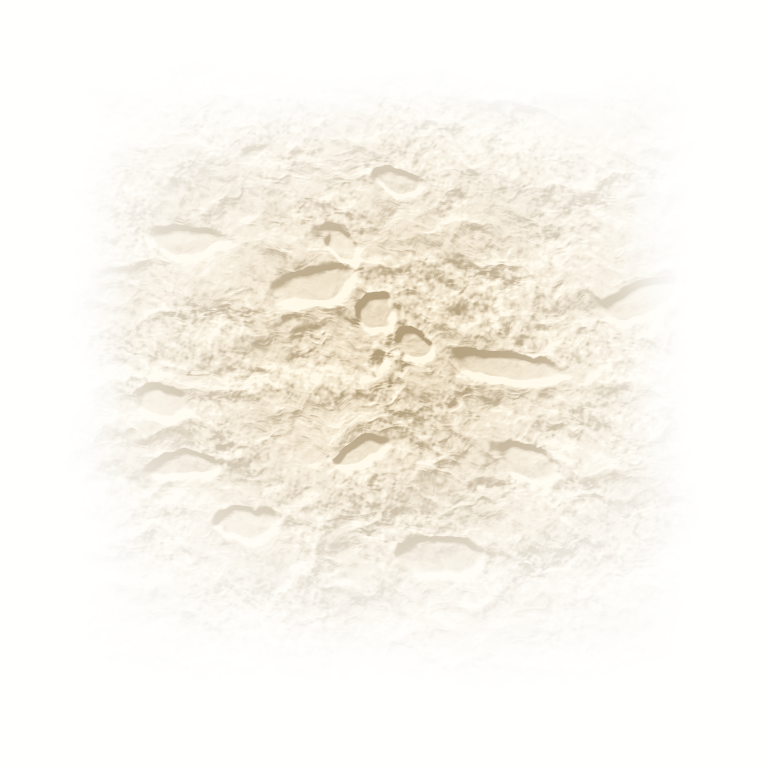
This texture is drawn by a three.js fragment shader. Its source:

```glsl
// Pale trampled sand with soft footprints, fading out to white on all sides.
varying vec2 vUv;

const vec3 PAPER = vec3(1.0, 1.0, 0.996);
const vec3 SHADOW = vec3(0.70, 0.62, 0.48);
const vec3 SAND = vec3(0.945, 0.89, 0.79);
const vec3 SUNLIT = vec3(1.0, 0.975, 0.90);
const vec2 LIGHT_DIR = vec2(-0.45, 0.89);
const float FINE_STEP = 0.0019;
const float BROAD_STEP = 0.008;
const float FINE_GAIN = 0.36;
const float BROAD_GAIN = 0.36;
const float DUNE_HEIGHT = 0.013;
const vec2 DUNE_SCALE = vec2(11.0, 19.0);
const float HOLLOW_DEPTH = 0.0048;
const float GRAIN_HEIGHT = 0.0022;
const float SPECK_GAIN = 0.50;
const vec2 FADE_CENTER = vec2(0.505, 0.545);
const vec2 FADE_RADIUS = vec2(0.345, 0.29);

float hash(vec2 p) {
  return fract(sin(dot(p, vec2(127.1, 311.7))) * 43758.5453);
}

float noise(vec2 p) {
  vec2 i = floor(p);
  vec2 f = fract(p);
  f = f * f * (3.0 - 2.0 * f);
  return mix(mix(hash(i), hash(i + vec2(1.0, 0.0)), f.x),
             mix(hash(i + vec2(0.0, 1.0)), hash(i + 1.0), f.x), f.y);
}

vec2 turn(vec2 p, float angle) {
  float c = cos(angle);
  float s = sin(angle);
  return vec2(c * p.x + s * p.y, c * p.y - s * p.x);
}

// Offset that crumbles outlines at a given scale.
vec2 crumble(vec2 p, float scale) {
  return vec2(noise(p * scale), noise(p * scale + 19.0)) - 0.5;
}

// Distance in a tilted ellipse, 1 on its rim.
float ellipse(vec2 p, vec2 center, vec2 radius, float tilt) {
  return length(turn(p - center, tilt) / radius);
}

// Small dark holes.
float deepHoles(vec2 p) {
  float d = ellipse(p, vec2(0.605, 0.592), vec2(0.018, 0.014), 0.2);
  d = min(d, ellipse(p, vec2(0.397, 0.564), vec2(0.019, 0.012), 0.3));
  d = min(d, ellipse(p, vec2(0.492, 0.534), vec2(0.010, 0.014), 0.0));
  return min(d, ellipse(p, vec2(0.716, 0.488), vec2(0.015, 0.010), 0.1));
}

// The larger footprints.
float footprints(vec2 p) {
  float d = ellipse(p, vec2(0.406, 0.630), vec2(0.060, 0.025), 0.2);
  d = min(d, ellipse(p, vec2(0.445, 0.680), vec2(0.037, 0.017), -0.9));
  d = min(d, ellipse(p, vec2(0.537, 0.553), vec2(0.031, 0.019), -0.8));
  d = min(d, ellipse(p, vec2(0.490, 0.597), vec2(0.026, 0.019), 0.3));
  d = min(d, ellipse(p, vec2(0.520, 0.767), vec2(0.030, 0.018), -0.3));
  d = min(d, ellipse(p, vec2(0.664, 0.525), vec2(0.075, 0.020), -0.15));
  d = min(d, ellipse(p, vec2(0.684, 0.400), vec2(0.047, 0.022), -0.6));
  d = min(d, ellipse(p, vec2(0.469, 0.407), vec2(0.040, 0.017), 0.3));
  d = min(d, ellipse(p, vec2(0.215, 0.475), vec2(0.036, 0.022), -0.2));
  d = min(d, ellipse(p, vec2(0.247, 0.690), vec2(0.053, 0.021), 0.0));
  d = min(d, ellipse(p, vec2(0.240, 0.393), vec2(0.055, 0.018), 0.0));
  d = min(d, ellipse(p, vec2(0.326, 0.320), vec2(0.045, 0.022), 0.1));
  d = min(d, ellipse(p, vec2(0.573, 0.275), vec2(0.054, 0.026), 0.0));
  return min(d, ellipse(p, vec2(0.833, 0.610), vec2(0.055, 0.025), 0.3));
}

// Height of the ridged, grainy sand, and its roughness, low inside footprints.
vec2 sandRelief(vec2 p) {
  vec2 q = p + 0.022 * crumble(p, 21.0) + 0.010 * crumble(p, 75.0);
  float outside = smoothstep(0.72, 1.12, footprints(mix(p, q, 0.7)));
  float rough = mix(0.35, 1.0, outside);
  float h = HOLLOW_DEPTH * (outside + smoothstep(0.4, 1.3, deepHoles(mix(p, q, 0.4))));
  float amp = DUNE_HEIGHT * rough;
  vec2 s = q * DUNE_SCALE;
  for (int i = 0; i < 5; i++) {
    h += amp * (1.0 - abs(2.0 * noise(s) - 1.0));
    s = mat2(1.6, 1.2, -1.2, 1.6) * s + 7.3;
    amp *= 0.48;
  }
  rough *= 0.4 + 0.6 * smoothstep(0.25, 0.75, noise(q * 22.0 + 4.0));
  return vec2(h + GRAIN_HEIGHT * rough * noise(turn(p, 0.6) * 215.0), rough);
}

void main() {
  // Relief lit from the upper left, crisp and soft together.
  vec2 relief = sandRelief(vUv);
  float fine = (relief.x - sandRelief(vUv + LIGHT_DIR * FINE_STEP).x) / FINE_STEP;
  float broad = (relief.x - sandRelief(vUv + LIGHT_DIR * BROAD_STEP).x) / BROAD_STEP;
  float tone = 0.50 + FINE_GAIN * fine + BROAD_GAIN * broad;

  // Dark holes, damp patches and loose specks.
  tone -= 0.25 * (1.0 - smoothstep(0.5, 1.3, deepHoles(vUv)));
  tone += 0.26 * (noise(vUv * vec2(7.0, 12.0)) - 0.5);
  float speck = noise(turn(vUv, 0.4) * 250.0) + noise(turn(vUv, 1.1) * 130.0) - 1.0;
  tone += SPECK_GAIN * relief.y * speck;
  vec3 sand = mix(SHADOW, SAND, smoothstep(-0.2, 0.6, tone));
  sand = mix(sand, SUNLIT, smoothstep(0.5, 1.0, tone));

  // Round central fade inside a soft, uneven square.
  vec2 q = (vUv - FADE_CENTER) / FADE_RADIUS;
  vec2 side = abs(vUv - vec2(0.5, 0.505));
  float edge = max(side.x, side.y) + 0.04 * (noise(vUv * 12.0) - 0.5);
  float cover = exp(-pow(dot(q, q), 1.1)) * (1.0 - smoothstep(0.30, 0.42, edge));
  gl_FragColor = vec4(mix(PAPER, sand, cover), 1.0);
}
```
